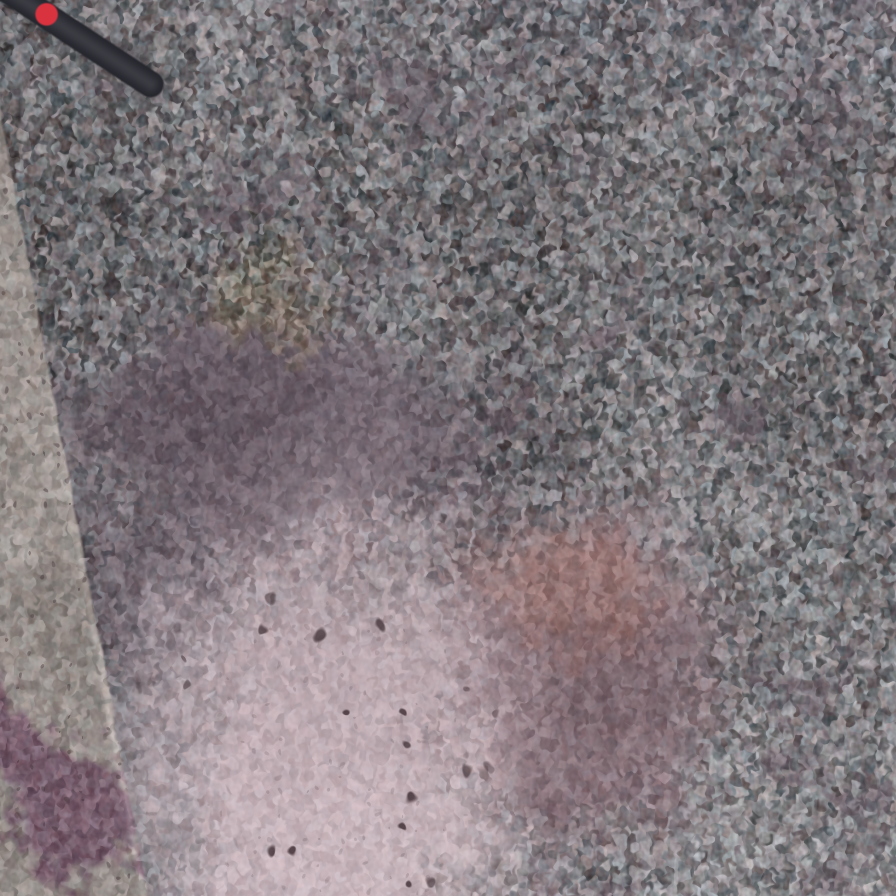
Reproduce this texture procedurally as a WebGL 1 fragment shader.

```glsl
precision highp float;
// Worn, stained carpet: small soft flakes and gradient noise give the speckle,
// ragged noise-warped ellipses lay purple, red and pale stains over it, and a
// straight seam cuts off a paler strip. A dark rod with a red button lies on top.
uniform vec2 u_resolution;

#define FLAKES 138.0
#define FLAKE_CONTRAST 0.36
#define FLAKE_TINT 0.07
#define FLAKE_SHARPNESS 6.5
#define EDGE_WARP 0.065
#define GREY vec3(0.442, 0.434, 0.446)
#define PLUM vec3(0.405, 0.355, 0.395)
#define ROSE vec3(0.525, 0.435, 0.465)
#define PALE_PINK vec3(0.745, 0.670, 0.695)
#define BEIGE vec3(0.590, 0.560, 0.545)
#define MAGENTA vec3(0.450, 0.340, 0.410)
#define SPECK vec3(0.260, 0.200, 0.220)

vec3 hash3(vec2 p) {
  vec3 q = fract(vec3(p.xyx) * vec3(0.1031, 0.1030, 0.0973));
  q += dot(q, q.yxz + 33.33);
  return fract((q.xxy + q.yzz) * q.zyx);
}

float gradientAt(vec2 cell, vec2 offset) {
  float angle = 6.2832 * hash3(cell).x;
  return dot(vec2(cos(angle), sin(angle)), offset);
}

float gradientNoise(vec2 p) {
  vec2 i = floor(p), f = p - i;
  vec2 u = f * f * f * (f * (f * 6.0 - 15.0) + 10.0);
  vec2 e = vec2(1.0, 0.0);
  return mix(mix(gradientAt(i, f), gradientAt(i + e, f - e), u.x),
             mix(gradientAt(i + e.yx, f - e.yx), gradientAt(i + 1.0, f - 1.0), u.x), u.y);
}

float fbm(vec2 p) {
  float sum = 0.0, amplitude = 1.0;
  for (int k = 0; k < 4; k++) {
    sum += amplitude * gradientNoise(p);
    p = p * 2.1 + 17.3;
    amplitude *= 0.55;
  }
  return sum;
}

vec2 warp(vec2 p) {
  return vec2(gradientNoise(p), gradientNoise(p + 50.0));
}

// Random values per flake, blended softly where flakes meet.
vec3 flakes(vec2 p) {
  vec2 cell = floor(p), f = p - cell;
  vec3 sum = vec3(0.0);
  float total = 0.0;
  for (int y = -1; y <= 1; y++) {
    for (int x = -1; x <= 1; x++) {
      vec2 o = vec2(float(x), float(y));
      vec2 d = o + 0.1 + 0.8 * hash3(cell + o + 60.0).xy - f;
      float weight = exp(-FLAKE_SHARPNESS * dot(d, d));
      sum += weight * hash3(cell + o + 311.0);
      total += weight;
    }
  }
  return sum / total - 0.5;
}

// Sparse dark dots, one at most in each cell.
float specks(vec2 p, float density) {
  vec2 cell = floor(p);
  vec3 h = hash3(cell + 91.0);
  float radius = mix(0.09, 0.20, fract(h.z * 37.0));
  float d = length((p - cell - mix(vec2(0.3), vec2(0.7), h.xy)) * vec2(1.0, 0.8));
  return step(h.z, density) * (1.0 - smoothstep(radius * 0.6, radius * 1.3, d));
}

float stain(vec2 p, vec2 centre, vec2 radii, float softness) {
  return 1.0 - smoothstep(1.0 - softness, 1.0 + softness, length((p - centre) / radii));
}

float capsule(vec2 p, vec2 a, vec2 b) {
  vec2 ab = b - a;
  return length(p - a - ab * clamp(dot(p - a, ab) / dot(ab, ab), 0.0, 1.0));
}

void main() {
  vec2 uv = gl_FragCoord.xy / u_resolution;
  float aa = 1.0 / u_resolution.y;
  vec2 p = uv + EDGE_WARP * vec2(fbm(uv * 9.0), fbm(uv * 9.0 + 40.0)) + 0.035 * warp(uv * 55.0);
  float cloud = fbm(uv * 6.0 + 8.0);

  // Carpet ground, paler toward the lower right
  vec3 color = GREY + 0.06 * cloud + 0.085 * smoothstep(0.7, 0.0, uv.y);
  color += vec3(0.04, 0.04, 0.055) * smoothstep(0.8, 1.0, uv.y) * uv.x;
  float blot = smoothstep(0.15, 0.5, fbm(p * 7.0 + 23.0));
  color = mix(color, PLUM, 0.6 * blot);

  // Stains, which also calm the speckle
  float plum = max(stain(p, vec2(0.30, 0.52), vec2(0.235, 0.13), 0.45),
                   0.7 * stain(p, vec2(0.16, 0.36), vec2(0.07, 0.13), 0.6));
  float rose = stain(p, vec2(0.64, 0.25), vec2(0.165, 0.18), 0.45);
  float haze = stain(p, vec2(0.25, 0.14), vec2(0.17, 0.27), 0.45);
  float pink = stain(p, vec2(0.37, 0.10), vec2(0.18, 0.32), 0.55);
  color = mix(color, vec3(0.565, 0.54, 0.565), 0.8 * haze);
  color = mix(color, PLUM + 0.06 * cloud, 0.9 * plum);
  color = mix(color, ROSE + 0.07 * cloud, 0.85 * rose);
  color = mix(color, PALE_PINK + 0.06 * smoothstep(0.35, 0.0, uv.y), 0.9 * pink);
  color += vec3(0.05, 0.03, -0.02) * stain(p, vec2(0.29, 0.67), vec2(0.06, 0.05), 0.6);
  color += vec3(0.06, 0.01, -0.02) * stain(p, vec2(0.63, 0.34), vec2(0.08, 0.06), 0.7);
  float calm = max(max(0.62 * plum, 0.58 * rose), max(0.70 * pink, max(0.5 * haze, 0.4 * blot)));

  // Strip left of the seam, with its lit edge
  float seam = (uv.x - 0.188 * (0.87 - uv.y)) / 1.018 + 0.003 * gradientNoise(uv * 30.0);
  float strip = 1.0 - smoothstep(-aa, 0.002 + aa, seam);
  float streak = capsule(p, vec2(-0.02, 0.21), vec2(0.14, 0.06));
  vec3 stripColor = mix(BEIGE + 0.08 * cloud, MAGENTA, 0.85 * smoothstep(0.065, 0.025, streak));
  color = mix(color * (1.0 - 0.10 * exp(-abs(seam) * 60.0)), stripColor, strip);
  color += 0.10 * exp(-pow((seam + 0.003) / 0.004, 2.0)) * smoothstep(0.75, 0.2, uv.y);
  calm = mix(calm, 0.5, strip);

  // Flake speckle
  vec3 flake = flakes((uv * FLAKES + 1.1 * warp(uv * 110.0)) * vec2(1.12, 0.9));
  float grain = 0.30 * gradientNoise(uv * 75.0 + 5.0) + 0.30 * gradientNoise(uv * vec2(210.0, 165.0));
  vec3 tint = flake.yzz * vec3(1.0, 0.3, 0.7);
  color += (1.0 - calm) * (FLAKE_CONTRAST * (flake.x + grain) + FLAKE_TINT * tint);

  // Dark specks on the pale areas
  vec2 rough = uv + 0.006 * warp(uv * 70.0);
  float dots = specks(rough * 32.0, 0.15) * pink + 0.5 * specks(rough * 72.0, 0.17) * max(strip, 0.4 * pink);
  color = mix(color, SPECK, 0.85 * min(dots, 1.0));

  // Rod with a red button
  float rod = capsule(uv, vec2(0.01, 1.01), vec2(0.168, 0.906)) - 0.014;
  color *= 1.0 - 0.2 * exp(-max(rod, 0.0) * 120.0);
  vec3 rodColor = vec3(0.15, 0.15, 0.18) + 0.08 * smoothstep(0.0, -0.014, rod);
  color = mix(color, rodColor, 1.0 - smoothstep(-aa, 0.001 + aa, rod));
  float button = length(uv - vec2(0.052, 0.984)) - 0.012;
  color = mix(color, vec3(0.85, 0.20, 0.25), 1.0 - smoothstep(-aa, 0.001 + aa, button));

  gl_FragColor = vec4(clamp(color, 0.0, 1.0), 1.0);
}
```
